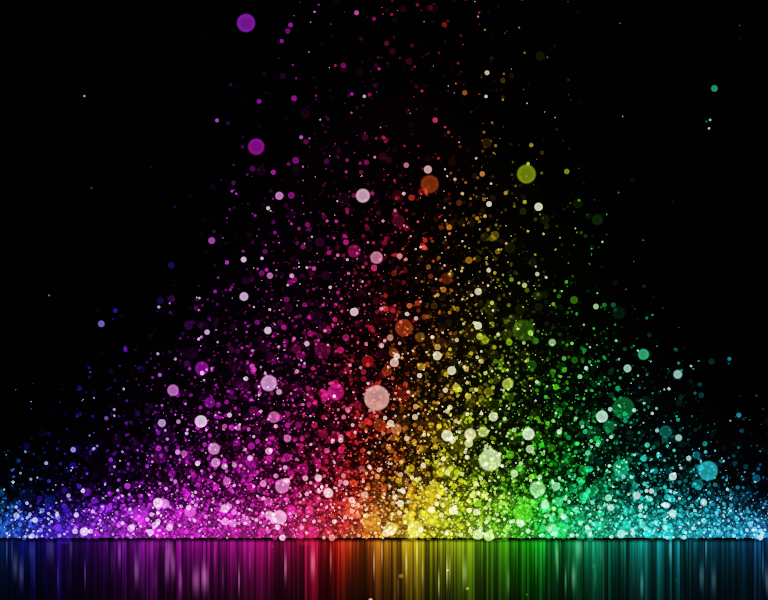
This background is drawn by a Shadertoy shader. Its source:

```glsl
// A rainbow spray of glowing bokeh rising from a glitter bed above a mirror floor.
#define HORIZON 0.103
#define CENTER 0.52
#define SPREAD 0.30
#define SPRAY_HEIGHT 0.27
#define LARGEST_CELL 0.052
#define LAYER_RATIO 0.86
#define LAYERS 16
#define FINE_LAYER 8
#define EXPOSURE 1.5

vec3 hash3(vec2 p) {
    vec3 q = fract(p.xyx * vec3(0.1031, 0.1030, 0.0973));
    q += dot(q, q.yxz + 33.33);
    return fract((q.xxy + q.yzz) * q.zyx);
}

// Horizontal place on the canvas, 0 to 1
float across(vec2 p) {
    return p.x * iResolution.y / iResolution.x;
}

// Rainbow from blue through red and green to blue, leaning right with height
vec3 rainbow(vec2 p, float jitter) {
    float u = across(p) - 0.2 * max(p.y - HORIZON, 0.0) + jitter;
    float hue = 0.625 + 0.97 * u - 0.05 * sin(8.17 * max(u - 0.2, 0.0));
    vec3 pure = clamp(abs(mod(hue * 6.0 + vec3(0, 4, 2), 6.0) - 3.0) - 1.0, 0.0, 1.0);
    return mix(pure, vec3(1), 0.07);
}

float mound(vec2 p) {
    float x = (across(p) - CENTER) / SPREAD;
    return exp(-x * x);
}

// Density of the airborne spray
float spray(vec2 p) {
    float h = p.y - HORIZON;
    float reach = 0.05 + SPRAY_HEIGHT * mound(p);
    return step(0.0, h) * exp(-pow(max(h, 0.0) / reach, 1.3));
}

// Density of the glitter lying on the floor
float bed(vec2 p) {
    float h = (p.y - HORIZON) / (0.034 + 0.034 * mound(p));
    return step(0.0, h) * exp(-h * h);
}

// One rotated grid layer of soft discs
vec3 discs(vec2 p, float size, float layer) {
    float angle = 0.5 + layer * 1.7;
    mat2 turn = mat2(cos(angle), sin(angle), -sin(angle), cos(angle));
    vec2 q = turn * p / size;
    vec2 cell = floor(q);
    vec3 shape = hash3(cell + 200.0 + layer * 37.0);
    vec3 look = hash3(cell + 731.0 + layer * 53.0);

    float radius = mix(0.12, 0.42, shape.x * shape.x);
    vec2 center = cell + mix(vec2(radius), vec2(1.0 - radius), shape.yz);
    vec2 place = (center * size) * turn;
    float fine = step(float(FINE_LAYER), layer);
    float density = 0.62 * spray(place) + 1.3 * fine * bed(place);

    float soft = 0.8 / (iResolution.y * size) + 0.02;
    float dist = length(q - center);
    float disc = 1.0 - smoothstep(radius - soft, radius + soft, dist);
    disc *= 0.8 + 0.2 * smoothstep(0.4, 0.95, dist / radius);

    float light = 0.06 + 1.3 * pow(look.y, mix(6.0, 3.0, fine));
    float white = 0.75 * smoothstep(0.86, 1.0, look.y);
    vec3 tint = mix(rainbow(place, 0.07 * (look.z - 0.5)), vec3(1), white);
    return tint * light * disc * step(look.x, density);
}

// Vertical streaks and glints fading down the floor
vec3 reflection(vec2 p) {
    float depth = (HORIZON - p.y) / HORIZON;
    if (depth < 0.0) return vec3(0);
    float strength = 0.4 + 0.6 * mound(p);
    vec3 tint = rainbow(p, 0.0);
    vec3 light = tint * 0.24 * exp(-1.6 * depth);
    for (int i = 0; i < 4; i++) {
        float x = p.x / (0.0045 * pow(1.5, float(i)));
        vec3 rnd = hash3(vec2(floor(x) + 91.0, float(i) * 17.0 + 5.0));
        float f = 2.0 * fract(x) - 1.0;
        float column = 1.0 - f * f;
        float streak = rnd.x * rnd.x * exp(-depth * mix(0.8, 4.0, rnd.y));
        float offset = (depth - 0.1 - 0.7 * rnd.y) / 0.2;
        float glint = smoothstep(0.85, 1.0, rnd.z) * exp(-offset * offset);
        light += column * (0.55 * tint * streak + 0.6 * mix(tint, vec3(1), 0.45) * glint);
    }
    return light * strength * smoothstep(0.0, 0.09, depth);
}

void mainImage(out vec4 fragColor, in vec2 fragCoord) {
    vec2 p = fragCoord / iResolution.y;
    vec3 tint = rainbow(p, 0.0);

    // Faint haze and the glow of the bed
    vec3 color = vec3(0.004, 0.002, 0.003) + tint * 0.05 * spray(p);
    color += mix(tint, vec3(1), 0.15) * 0.26 * bed(p);

    // Discs from large bokeh down to fine glitter
    float size = LARGEST_CELL;
    for (int i = 0; i < LAYERS; i++) {
        color += discs(p, size, float(i));
        size *= LAYER_RATIO;
    }

    color += reflection(p);
    fragColor = vec4(1.0 - exp(-EXPOSURE * color), 1.0);
}
```
